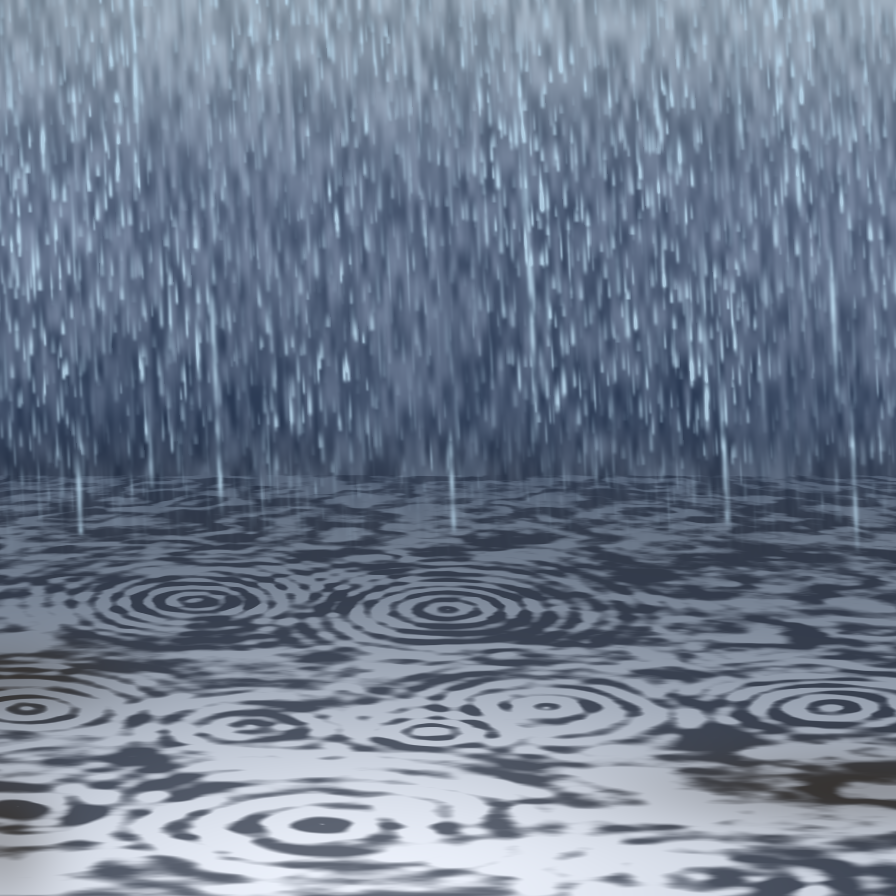
Give the GLSL for this texture, as a Shadertoy shader.

```glsl
const float HORIZON = 0.47;
const float RAIN_TILT = 0.045;
const float RAIN_STRENGTH = 0.62;
const float GRAIN_STRENGTH = 0.20;
const float RING_SQUASH = 3.4;
const int RAIN_LAYERS = 6;
const vec3 SKY_TOP = vec3(0.54, 0.60, 0.66);
const vec3 SKY_MID = vec3(0.34, 0.40, 0.50);
const vec3 SKY_LOW = vec3(0.21, 0.27, 0.37);
const vec3 RAIN_COLOR = vec3(0.72, 0.84, 0.92);
const vec3 WATER_FAR = vec3(0.40, 0.45, 0.52);
const vec3 WATER_NEAR = vec3(0.93, 0.95, 0.99);
const vec3 TROUGH = vec3(0.17, 0.20, 0.26);
const vec3 MUD = vec3(0.21, 0.19, 0.17);

// Ripple centre and radius
const vec3 RINGS[10] = vec3[10](
    vec3(0.61, 0.21, 0.19), vec3(0.28, 0.19, 0.15), vec3(0.48, 0.185, 0.13),
    vec3(0.02, 0.10, 0.18), vec3(0.22, 0.33, 0.20), vec3(0.50, 0.32, 0.22),
    vec3(0.36, 0.08, 0.32), vec3(0.78, 0.02, 0.22), vec3(0.93, 0.21, 0.18),
    vec3(0.03, 0.21, 0.18));

// Long streak: horizontal place, bottom, top
const vec3 STREAKS[11] = vec3[11](
    vec3(0.240, 0.42, 0.76), vec3(0.590, 0.50, 0.94), vec3(0.504, 0.40, 0.54),
    vec3(0.930, 0.55, 0.76), vec3(0.823, 0.83, 1.02), vec3(0.150, 0.85, 1.05),
    vec3(0.167, 0.45, 0.58), vec3(0.088, 0.40, 0.51), vec3(0.785, 0.54, 0.77),
    vec3(0.808, 0.41, 0.60), vec3(0.953, 0.38, 0.57));

float hash(vec2 p) {
    vec3 q = fract(p.xyx * 0.1031);
    q += dot(q, q.yzx + 33.33);
    return fract((q.x + q.y) * q.z);
}

float noise(vec2 p) {
    vec2 cell = floor(p), f = fract(p);
    f = f * f * (3.0 - 2.0 * f);
    return mix(mix(hash(cell), hash(cell + vec2(1, 0)), f.x),
               mix(hash(cell + vec2(0, 1)), hash(cell + vec2(1, 1)), f.x), f.y);
}

float fbm(vec2 p) {
    float sum = 0.0, gain = 0.5;
    for (int i = 0; i < 4; i++) {
        sum += gain * noise(p);
        p = p * 2.03 + 17.1;
        gain *= 0.5;
    }
    return sum;
}

vec3 skyColor(vec2 p) {
    vec3 color = mix(SKY_LOW, SKY_MID, smoothstep(0.43, 0.75, p.y));
    color = mix(color, SKY_TOP, smoothstep(0.74, 1.03, p.y));
    return color + 0.12 * (fbm(p * vec2(5.0, 4.0) + 3.0) - 0.47);
}

float rippleHeight(vec2 p, vec2 plane, float nearness) {
    float height = 2.6 * (fbm(plane * vec2(1.0, 1.3)) - 0.47);
    // Curling contour strokes
    height += 0.55 * sin(24.0 * fbm(plane * 0.42 + 5.0));
    float wobble = 4.0 * noise(plane * 0.7 + 9.0);
    float wavelength = 0.024 + 0.045 * nearness * nearness;
    for (int i = 0; i < RINGS.length(); i++) {
        float dist = length((p - RINGS[i].xy) * vec2(1.0, RING_SQUASH));
        float r = dist / RINGS[i].z;
        float broken = 0.35 + 1.1 * noise(plane * 0.9 + float(i) * 13.0);
        height += broken * sin(dist * 6.283 / wavelength + wobble) * exp(-1.5 * r * r);
    }
    return height;
}

vec3 waterColor(vec2 p) {
    float depth = max(HORIZON - p.y, 0.0) + 0.16;
    vec2 plane = vec2((p.x - 0.5) * 5.0 / depth, (log(depth) - 0.4 * (p.y - HORIZON)) * 23.0);
    float nearness = 1.0 - smoothstep(0.0, 0.46, p.y);
    // Pale reflection widening toward the viewer
    float side = (p.x - 0.41) / (0.24 + 0.22 * nearness);
    float glow = exp(-side * side);
    float height = rippleHeight(p, plane, nearness);
    float lit = smoothstep(-0.65, 0.6, height + mix(-0.08, 0.42, glow * nearness));
    vec3 crest = mix(WATER_FAR, WATER_NEAR, nearness * (0.66 + 0.34 * glow));
    vec3 trough = mix(TROUGH, crest, 0.10 + 0.18 * glow * nearness);
    // Brown shallows at both sides
    vec2 rightBank = (p - vec2(0.96, 0.12)) / vec2(0.23, 0.045);
    vec2 leftBank = (p - vec2(0.0, 0.24)) / vec2(0.12, 0.045);
    vec2 leftCorner = (p - vec2(0.0, 0.06)) / vec2(0.06, 0.07);
    float mud = exp(-dot(rightBank, rightBank)) + exp(-dot(leftBank, leftBank))
              + exp(-dot(leftCorner, leftCorner));
    vec3 color = mix(trough, crest, lit);
    return mix(color, MUD, min(mud, 1.0) * (0.85 - 0.55 * lit));
}

float fineRain(vec2 p, float pixel) {
    float rain = 0.0;
    float x = p.x + RAIN_TILT * p.y;
    for (int i = 0; i < RAIN_LAYERS; i++) {
        float layer = float(i);
        vec2 count = vec2(38.0 + 12.0 * layer, 8.0 + 3.0 * layer);
        float column = floor(x * count.x);
        float y = p.y * count.y + 7.0 * hash(vec2(column, layer + 40.0));
        vec2 cell = vec2(column, floor(y)) + 71.0 * layer;
        float center = 0.25 + 0.5 * hash(cell + 5.0);
        float offset = (fract(x * count.x) - center) / count.x;
        float width = max(0.0015 + 0.0016 * hash(cell + 11.0), pixel * 0.7);
        float span = 0.35 + 0.6 * hash(cell + 23.0);
        float along = fract(y) / span;
        float taper = smoothstep(0.0, 0.2, along) * (1.0 - smoothstep(0.3, 1.0, along));
        float bright = hash(cell + 31.0);
        rain += exp(-offset * offset / (width * width)) * taper * bright * bright;
    }
    float clumps = 0.3 + 1.3 * noise(p * vec2(16.0, 5.0) + 21.0);
    return rain * clumps * smoothstep(0.36, 0.62, p.y);
}

float longRain(vec2 p, float pixel) {
    float rain = 0.0;
    for (int i = 0; i < STREAKS.length(); i++) {
        vec3 s = STREAKS[i];
        float along = (p.y - s.y) / (s.z - s.y);
        float offset = p.x - s.x + RAIN_TILT * (p.y - 0.5 * (s.y + s.z));
        float width = max(0.0032, pixel);
        float taper = smoothstep(0.0, 0.08, along) * (1.0 - smoothstep(0.5, 1.0, along));
        float broken = 0.2 + noise(vec2(float(i) * 9.0, p.y * 50.0));
        rain += exp(-offset * offset / (width * width)) * taper * broken;
    }
    return rain;
}

void mainImage(out vec4 fragColor, in vec2 fragCoord) {
    vec2 p = fragCoord / iResolution.xy;
    float pixel = 1.0 / iResolution.x;
    float shore = smoothstep(HORIZON - 0.08, HORIZON + 0.09, p.y);
    vec3 color = mix(waterColor(p), skyColor(p), shore);
    // Distant drizzle
    float grain = noise(vec2((p.x + RAIN_TILT * p.y) * 130.0, p.y * 34.0)) - 0.45;
    color += GRAIN_STRENGTH * grain * smoothstep(0.36, 0.6, p.y);
    float rain = RAIN_STRENGTH * fineRain(p, pixel) + 0.7 * longRain(p, pixel);
    color = mix(color, RAIN_COLOR, clamp(rain, 0.0, 0.9));
    fragColor = vec4(clamp(color, 0.0, 1.0), 1.0);
}
```
